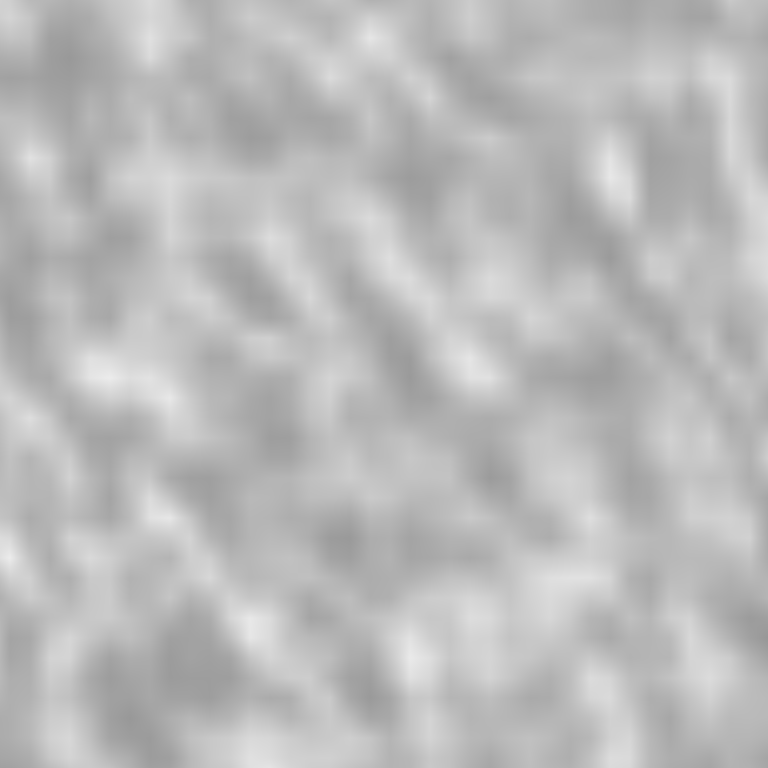
Reproduce this texture procedurally as a WebGL 2 fragment shader.

```glsl
#version 300 es
precision highp float;
// Soft grey streaked noise: slanted wavy ridges and small blobs on a coarse linear mesh.

uniform vec2 u_resolution;
out vec4 fragColor;

const float MESH_CELLS = 38.4;               // mesh cells across the canvas
const float STREAK_ANGLE = -0.96;            // main direction of the ridges, radians
const vec2 STREAK_FREQ = vec2(5.5, 14.5);    // along and across the ridges
const float BLOB_FREQ = 15.0;
const float BLOB_WEIGHT = 0.6;
const float BEND_FREQ = 3.2;
const float BEND_AMOUNT = 0.11;
const float MEAN_GREY = 0.726;
const float CONTRAST = 0.245;
const float HIGHLIGHT_BIAS = 0.3;            // makes ridges brighter than valleys are dark

// Pseudo-random unit gradient for a lattice point
vec2 latticeGradient(vec2 cell) {
    uvec2 q = uvec2(ivec2(cell)) * uvec2(73856u, 19349u);
    uint h = (q.x ^ (q.y << 7)) + 9781u;
    h = (h ^ (h >> 16)) * 73244475u;
    h = (h ^ (h >> 15)) * 73244475u;
    h ^= h >> 16;
    float angle = float(h & 65535u) / 65536.0 * 6.28319;
    return vec2(cos(angle), sin(angle));
}

float gradientNoise(vec2 p) {
    vec2 cell = floor(p);
    vec2 f = p - cell;
    vec2 w = f * f * f * (f * (f * 6.0 - 15.0) + 10.0);
    vec2 e = vec2(1.0, 0.0);
    float a = dot(latticeGradient(cell), f);
    float b = dot(latticeGradient(cell + e.xy), f - e.xy);
    float c = dot(latticeGradient(cell + e.yx), f - e.yx);
    float d = dot(latticeGradient(cell + e.xx), f - e.xx);
    return mix(mix(a, b, w.x), mix(c, d, w.x), w.y);
}

// Bent, stretched ridges plus round blobs
float streakField(vec2 p) {
    vec2 along = vec2(cos(STREAK_ANGLE), sin(STREAK_ANGLE));
    vec2 across = vec2(-along.y, along.x);
    vec2 q = vec2(dot(p, along), dot(p, across));
    q.y += BEND_AMOUNT * gradientNoise(p * BEND_FREQ + 31.7);
    float streaks = gradientNoise(q * STREAK_FREQ + vec2(17.3, 42.6));
    float blobs = gradientNoise(p * BLOB_FREQ + vec2(83.4, 61.9));
    return streaks + BLOB_WEIGHT * blobs;
}

// Linear interpolation of the field between mesh points
float meshField(vec2 p) {
    vec2 g = p * MESH_CELLS - 0.5;
    vec2 cell = floor(g);
    vec2 f = g - cell;
    float sum = 0.0;
    for (int j = 0; j < 2; j++) {
        for (int i = 0; i < 2; i++) {
            vec2 corner = vec2(i, j);
            vec2 w = mix(1.0 - f, f, corner);
            sum += w.x * w.y * streakField((cell + corner + 0.5) / MESH_CELLS);
        }
    }
    return sum;
}

void main() {
    vec2 uv = gl_FragCoord.xy / min(u_resolution.x, u_resolution.y);
    float n = meshField(uv);
    float grey = MEAN_GREY + CONTRAST * (n + HIGHLIGHT_BIAS * n * n);
    fragColor = vec4(vec3(clamp(grey, 0.0, 1.0)), 1.0);
}
```
